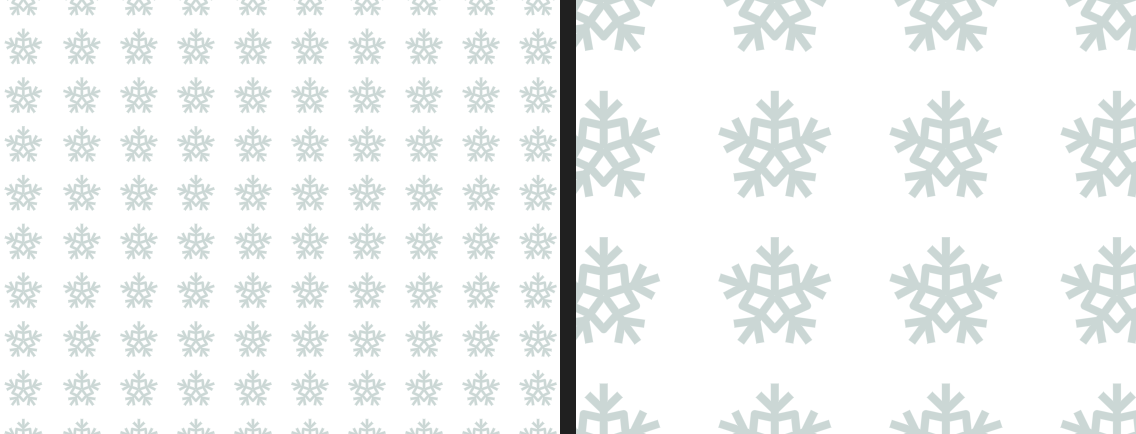
Left: the whole. Right: its middle third, enlarged.
A Shadertoy shader for this pattern:

```glsl
const float TAU = 6.2831853;
const vec3 PAPER = vec3(1.0);
const vec3 FROST = vec3(0.797, 0.845, 0.837);

// Stroke with flat ends
float flatStroke(vec2 p, vec2 a, vec2 b, float halfWidth) {
    float len = length(b - a);
    vec2 dir = (b - a) / len;
    vec2 q = p - 0.5 * (a + b);
    vec2 d = abs(vec2(dot(q, dir), dot(q, vec2(-dir.y, dir.x)))) - vec2(0.5 * len, halfWidth);
    return length(max(d, 0.0)) + min(max(d.x, d.y), 0.0);
}

// Stroke with round ends
float roundStroke(vec2 p, vec2 a, vec2 b, float halfWidth) {
    vec2 pa = p - a, ba = b - a;
    return length(pa - ba * clamp(dot(pa, ba) / dot(ba, ba), 0.0, 1.0)) - halfWidth;
}

// Fold the plane onto half of one upright arm
vec2 foldArms(vec2 p, float arms) {
    float sector = TAU / arms;
    float angle = atan(p.x, p.y);
    angle = abs(angle - sector * round(angle / sector));
    return length(p) * vec2(sin(angle), cos(angle));
}

// Snowflake of unit radius
float snowflake(vec2 p, float arms, float halfWidth) {
    vec2 q = foldArms(p, arms);
    float halfSector = 0.5 * TAU / arms;
    vec2 starTip = 0.585 * vec2(sin(halfSector), cos(halfSector));
    float arm = flatStroke(q, vec2(0.0), vec2(0.0, 1.0), halfWidth);
    float branch = flatStroke(q, vec2(0.0, 0.54), vec2(0.28, 0.81), halfWidth);
    float star = roundStroke(q, vec2(0.0, 0.40), starTip, halfWidth);
    return min(arm, min(branch, star));
}

void mainImage(out vec4 fragColor, in vec2 fragCoord) {
    vec2 p = fragCoord / iResolution.y;
    float pixel = 1.0 / iResolution.y;

    // Grid of flakes, with the first column set slightly left
    vec2 spacing = vec2(0.1314, 0.1124);
    vec2 firstHub = vec2(0.0572, -0.0097);
    vec2 cell = round((p - firstHub) / spacing);
    vec2 local = p - firstHub - cell * spacing;
    local.x += cell.x < 0.5 ? 0.0034 : 0.0;

    float radius = 0.0446;
    float d = snowflake(local / radius, 5.0, 0.069) * radius;
    float ink = smoothstep(0.75 * pixel, -0.75 * pixel, d);

    fragColor = vec4(mix(PAPER, FROST, ink), 1.0);
}
```
